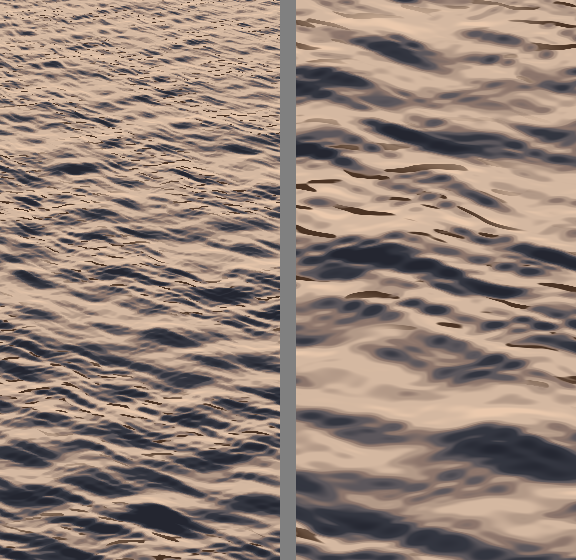
Left, the full canvas; right, a detail of the centre.
A Shadertoy shader for this texture:

```glsl
// Rippled sea at dusk, receding toward a horizon above the canvas.
// Layered, pinched sines give the wave slope; the slope picks a tone between
// dark water and pale sky, and thin brown creases cross the lit patches.

const float HORIZON = 1.18;     // horizon height, in canvas heights
const float TILT = 0.09;        // crests fall slightly to the right
const float GROWTH = 1.11;      // frequency step between sines
const float DECAY = 0.94;       // weight step between sines
const float PINCH = 0.25;       // sharpening of the crests
const float NEAR_BIAS = -0.65;  // darker water close by
const float FAR_BIAS = 0.50;    // paler water far off
const float NEAR_CONTRAST = 1.08;
const float FAR_CONTRAST = 0.85;

const vec3 ABYSS = vec3(0.14, 0.15, 0.19);
const vec3 DEEP  = vec3(0.20, 0.21, 0.25);
const vec3 SLATE = vec3(0.36, 0.34, 0.36);
const vec3 TAUPE = vec3(0.55, 0.46, 0.42);
const vec3 SAND  = vec3(0.70, 0.60, 0.53);
const vec3 PEACH = vec3(0.83, 0.72, 0.63);
const vec3 GLOW  = vec3(0.92, 0.79, 0.68);
const vec3 BROWN = vec3(0.29, 0.20, 0.14);

float hash(float n) {
    return fract(sin(n * 127.1) * 43758.5);
}

// Sum of sines with unit variance; sines finer than a pixel fade out
float waves(vec2 q, float freq, int count, float spread, float seed, float pixel) {
    float sum = 0.0, power = 0.0, weight = 1.0;
    for (int i = 0; i < count; i++) {
        float id = seed + float(i);
        float angle = TILT + spread * (2.0 * hash(id) - 1.0);
        vec2 dir = vec2(sin(angle), cos(angle));
        float phase = freq * dot(dir, q) + 6.2832 * hash(id + 0.37);
        float blur = 0.25 * freq * pixel;
        sum += weight * exp(-blur * blur) * cos(phase);
        power += 0.5 * weight * weight;
        q += dir * sin(phase) * weight * PINCH / freq;
        freq *= GROWTH * mix(0.97, 1.03, hash(id + 0.71));
        weight *= DECAY;
    }
    return sum / sqrt(power);
}

// Tone for a slope: low values face the viewer, high values mirror the sky
vec3 waterTone(float v) {
    vec3 c = mix(ABYSS, DEEP, smoothstep(-2.2, -1.3, v));
    c = mix(c, SLATE, smoothstep(-1.25, -0.80, v));
    c = mix(c, TAUPE, smoothstep(-0.76, -0.36, v));
    c = mix(c, SAND, smoothstep(-0.32, 0.0, v));
    c = mix(c, PEACH, smoothstep(0.10, 0.60, v));
    return mix(c, GLOW, smoothstep(0.90, 2.4, v));
}

void mainImage(out vec4 fragColor, in vec2 fragCoord) {
    vec2 uv = fragCoord / iResolution.xy;

    // Perspective: features shrink with distance but keep their proportions
    float dist = 1.0 / (HORIZON - uv.y);
    float pixel = dist / iResolution.x;
    vec2 q = vec2((uv.x - 0.5) * dist, 2.0 * log(dist));

    // Slow meander bends the crests
    q.y += 0.010 * sin(9.0 * q.x + 6.0 * q.y) + 0.005 * sin(21.0 * q.x - 11.0 * q.y + 2.0);

    // Slope from broad swell, chop and fine ripples
    float swell = waves(q, 12.0, 6, 0.35, 3.0, pixel);
    float chop = waves(q, 36.0, 16, 0.40, 31.0, pixel);
    float ripple = waves(q, 115.0, 12, 0.36, 67.0, pixel);
    float patches = waves(q, 9.0, 6, 0.5, 101.0, pixel);
    float rough = smoothstep(-0.8, 0.6, patches);
    float slope = 0.36 * swell + 0.76 * chop + mix(0.28, 0.62, rough) * ripple;
    float lit = slope * mix(NEAR_CONTRAST, FAR_CONTRAST, uv.y) + mix(NEAR_BIAS, FAR_BIAS, uv.y);
    vec3 color = waterTone(lit);

    // Thin dark creases, gathered in rough patches of bright water
    float crease = waves(q, 92.0, 12, 0.30, 149.0, pixel);
    float streak = smoothstep(1.0, 1.3, crease) * rough * smoothstep(-0.3, 0.1, lit);
    color = mix(color, BROWN, streak);

    fragColor = vec4(color, 1.0);
}
```
